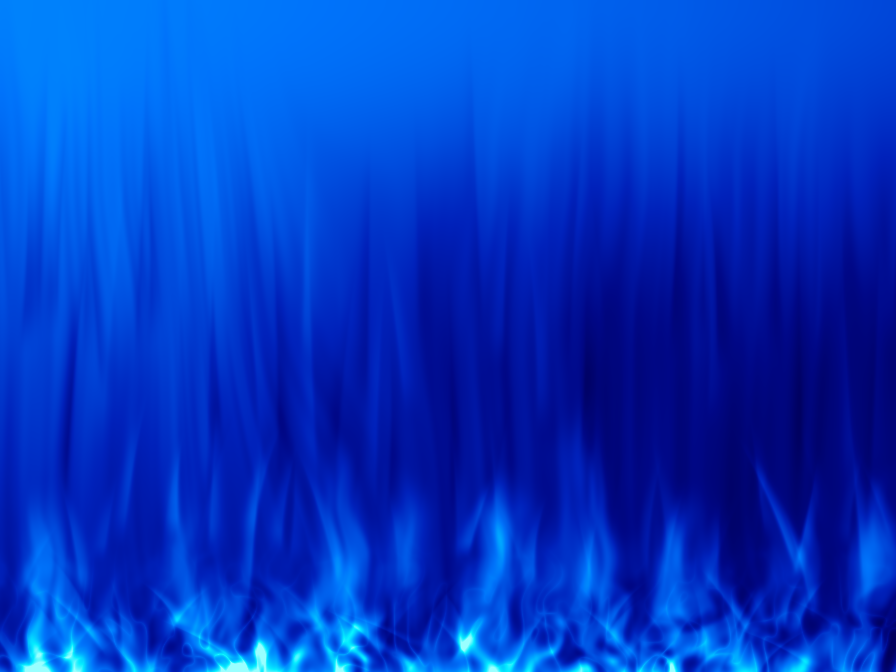
Write a WebGL 2 fragment shader that draws this background.

```glsl
#version 300 es
precision highp float;
uniform vec2 u_resolution;
out vec4 outColor;

const int SHADES = 8;
const vec3 RAMP[SHADES] = vec3[](
    vec3(0.0, 0.0, 0.36), vec3(0.0, 0.03, 0.53), vec3(0.0, 0.13, 0.73),
    vec3(0.0, 0.30, 0.87), vec3(0.0, 0.45, 0.98), vec3(0.0, 0.66, 1.0),
    vec3(0.02, 0.93, 1.0), vec3(0.60, 1.0, 1.0));
const float SHADE_STEP = 0.2;
// Flame tongues: centre x, top y, strength
const int TONGUES = 9;
const vec3 TONGUE[TONGUES] = vec3[](
    vec3(0.05, 0.27, 0.36), vec3(0.21, 0.29, 0.16), vec3(0.38, 0.33, 0.46),
    vec3(0.44, 0.30, 0.32), vec3(0.56, 0.29, 0.54), vec3(0.65, 0.41, 0.42),
    vec3(0.77, 0.27, 0.48), vec3(0.89, 0.24, 0.28), vec3(0.98, 0.29, 0.46));
const float TONGUE_WIDTH = 0.034;
const int HOT_SPOTS = 7;
const float HOT_X[HOT_SPOTS] = float[](0.06, 0.27, 0.36, 0.50, 0.59, 0.75, 0.87);
const float STREAK_DEPTH = 0.27;
const float FOLD_GLOW = 0.26;
const float FILAMENT_GLOW = 0.30;
const float BLADE_GLOW = 0.50;
const float BED_HEIGHT = 0.10;
const float BED_GLOW = 1.05;

float hash(vec2 p) {
    return fract(sin(dot(p, vec2(127.1, 311.7))) * 43758.5453);
}

float noise(vec2 p) {
    vec2 cell = floor(p);
    vec2 f = fract(p);
    f = f * f * (3.0 - 2.0 * f);
    float low = mix(hash(cell), hash(cell + vec2(1, 0)), f.x);
    float high = mix(hash(cell + vec2(0, 1)), hash(cell + vec2(1, 1)), f.x);
    return mix(low, high, f.y);
}

vec3 ramp(float level) {
    float s = clamp(level / SHADE_STEP, 0.0, float(SHADES) - 1.001);
    int i = int(s);
    return mix(RAMP[i], RAMP[i + 1], fract(s));
}

// Light falling from the upper left into a dark right side
float backdrop(vec2 p) {
    float left = mix(0.37, 0.86, smoothstep(0.12, 0.92, p.y));
    float right = mix(0.08, 0.57, smoothstep(0.4, 1.0, p.y));
    vec2 d = (p - vec2(0.53, 0.6)) / vec2(0.16, 0.2);
    float lift = 0.05 * sin(3.14159 * p.x) * smoothstep(0.6, 1.0, p.y);
    return mix(left, right, p.x) + lift - 0.07 * exp(-dot(d, d));
}

// Tall soft folds, leaning locally and ending at uneven heights
float streaks(vec2 p) {
    float side = (p.x - 0.32) / 0.13;
    float x = p.x + 0.16 * p.y * exp(-side * side);
    x += 0.035 * (noise(p * vec2(7.0, 4.0)) - 0.5);
    float broad = noise(vec2(x * 19.0, p.y * 3.8));
    float fine = noise(vec2(x * 52.0 + 9.0, p.y * 3.0));
    float hair = noise(vec2(x * 110.0 + 31.0, p.y * 2.8));
    float reach = smoothstep(1.1, 0.75, p.y + 0.2 * noise(vec2(x * 40.0, 3.0)));
    return (0.36 * broad + 0.36 * fine + 0.28 * hair - 0.5) * reach;
}

float tongues(vec2 p) {
    float x = p.x + 0.03 * (noise(p * vec2(20.0, 12.0)) - 0.5);
    float wisps = 1.1 * noise(vec2(x * 55.0, p.y * 9.0)) + 0.5 * noise(vec2(x * 120.0, p.y * 11.0));
    float glow = 0.0;
    for (int i = 0; i < TONGUES; i++) {
        float t = p.y / TONGUE[i].y;
        float d = (x - TONGUE[i].x) / (TONGUE_WIDTH * (1.15 - 0.6 * min(t, 1.0)));
        glow += TONGUE[i].z * exp(-d * d) * smoothstep(1.1, 0.55, t);
    }
    return glow * (0.15 + wisps) * smoothstep(0.02, 0.15, p.y);
}

// Curved sheet of light: one crisp side, one soft side, faded ends
float strand(vec2 p, vec2 base, float height, float lean, float bend) {
    float t = (p.y - base.y) / height;
    float u = clamp(t, 0.0, 1.0);
    float d = (p.x - base.x - lean * u - bend * u * u) / mix(0.008, 0.003, u);
    d *= d * bend > 0.0 ? 1.7 : 0.6;
    return exp(-d * d) * smoothstep(0.0, 0.25, t) * smoothstep(1.0, 0.35, t);
}

// Strands with random place and curve; a share of them darkens
float scatter(vec2 p, int count, float dark, vec2 baseY, vec2 tall, float curve) {
    float glow = 0.0;
    for (int i = 0; i < count; i++) {
        vec2 k = vec2(i, count);
        vec2 base = vec2((k.x + hash(k)) / k.y, mix(baseY.x, baseY.y, hash(k + vec2(0, 1))));
        float height = mix(tall.x, tall.y, hash(k + vec2(0, 2)));
        float lean = curve * (hash(k + vec2(0, 3)) - 0.5);
        float bend = curve * (hash(k + vec2(0, 4)) - 0.5);
        glow += (hash(k + vec2(0, 5)) - dark) * strand(p, base, height, lean, bend);
    }
    return glow;
}

// Bright smeared bed along the floor, with hot spots
float bed(vec2 p) {
    vec2 q = p * vec2(26.0, 20.0);
    vec2 warp = vec2(noise(q), noise(q + 17.0)) - 0.5;
    float smear = noise(q * vec2(1.9, 0.9) + 2.4 * warp);
    float crease = 1.0 - abs(2.0 * noise(q * vec2(3.0, 1.1) + 2.5 * warp.yx) - 1.0);
    float heat = 0.4;
    for (int i = 0; i < HOT_SPOTS; i++) {
        float d = (p.x - HOT_X[i]) / 0.035;
        heat += 0.5 * exp(-d * d);
    }
    float grain = 1.2 * smear * smear + 0.35 * crease * crease;
    float fall = exp(-pow(p.y / BED_HEIGHT, 2.0)) * (0.5 + 0.5 * heat);
    return fall * grain + 0.9 * heat * exp(-p.y / 0.028) * (0.3 + smear);
}

void main() {
    vec2 p = gl_FragCoord.xy / u_resolution;
    float level = backdrop(p) + STREAK_DEPTH * streaks(p) + tongues(p) + BED_GLOW * bed(p);
    float fork = strand(p, vec2(0.895, 0.13), 0.23, -0.05, -0.025)
               + strand(p, vec2(0.885, 0.13), 0.20, 0.04, -0.01);
    level += FILAMENT_GLOW * (fork + scatter(p, 47, 0.15, vec2(0.06, 0.2), vec2(0.12, 0.3), 0.06));
    level += FOLD_GLOW * scatter(p, 61, 0.55, vec2(0.2, 0.5), vec2(0.3, 0.6), 0.05);
    level += BLADE_GLOW * scatter(p, 83, 0.3, vec2(-0.03, 0.06), vec2(0.06, 0.15), 0.12);
    outColor = vec4(ramp(level - 0.12 * smoothstep(0.16, 0.06, p.y)), 1.0);
}
```
